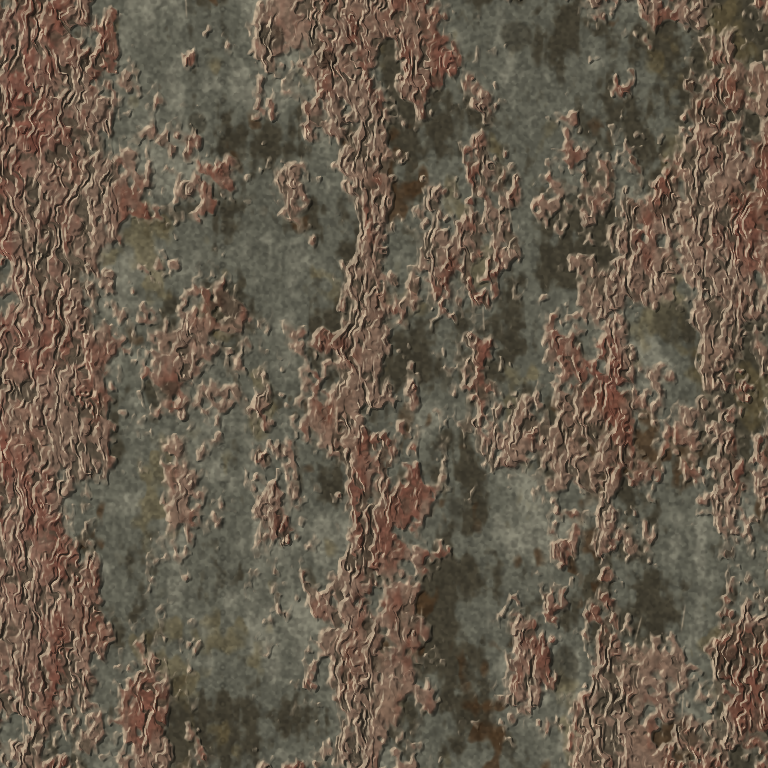
A Shadertoy shader for this texture:

```glsl
// Weathered metal panel: grey-green steel under flaking red-brown paint.
// Layered cellular noise decides where paint survives; stretched noise splits
// it into vertical fibres, and a height difference lights the lifted flakes.

const vec3 STEEL_DARK = vec3(0.250, 0.232, 0.185);
const vec3 STEEL_MID = vec3(0.362, 0.358, 0.310);
const vec3 STEEL_PALE = vec3(0.465, 0.455, 0.395);
const vec3 PAINT_DEEP = vec3(0.400, 0.275, 0.215);
const vec3 PAINT_DUSTY = vec3(0.490, 0.390, 0.325);
const vec3 PAINT_RED = vec3(0.500, 0.285, 0.240);
const vec3 FLAKE_TAN = vec3(0.740, 0.665, 0.560);
const vec3 RIM_TAN = vec3(0.490, 0.440, 0.370);
const vec3 RUST = vec3(0.260, 0.180, 0.110);
const vec3 OCHRE = vec3(0.410, 0.350, 0.220);

float hash(vec2 p) {
    vec3 q = fract(p.xyx * 0.1031);
    q += dot(q, q.yzx + 33.33);
    return fract((q.x + q.y) * q.z);
}

float bump(float x, float width) {
    return exp(-x * x / (width * width));
}

// Smooth blend of random values held by jittered cells, centred on zero
float cellular(vec2 p) {
    vec2 id = floor(p), f = p - id;
    float sum = 0.0, total = 1e-4;
    for (int y = -1; y <= 1; y++)
    for (int x = -1; x <= 1; x++) {
        vec2 o = vec2(x, y);
        float a = hash(id + o), b = hash(id + o + 57.3);
        vec2 d = o + 0.15 + 0.7 * vec2(a, b) - f;
        float w = max(0.0, 1.3 - dot(d, d));
        w *= w * w;
        sum += w * (fract(a * 7.3 + b * 13.1) - 0.5);
        total += w;
    }
    return sum / total;
}

float layered(vec2 p, int octaves, float gain) {
    float sum = 0.0, amp = 1.0;
    for (int i = 0; i < octaves; i++) {
        sum += amp * cellular(p);
        p = p * 2.07 + 17.3;
        amp *= gain;
    }
    return sum;
}

// x: height, y: paint coverage (positive is painted), z: crack strength
vec3 surface(vec2 p) {
    float patches = layered(p * vec2(9.0, 7.0) + 3.0, 5, 0.80);
    float columns = layered(vec2(p.x * 15.0, p.y * 1.6) + 40.0, 3, 0.7);
    float sides = 0.34 * smoothstep(0.16, 0.0, p.x) + 0.32 * smoothstep(0.82, 0.96, p.x);
    float seams = 0.28 * bump(p.x - 0.47, 0.03) + 0.16 * bump(p.y - 0.76, 0.07);
    float coverage = patches + 0.5 * columns + sides + seams - 0.15;

    vec2 fibre = p * vec2(135.0, 42.0) + vec2(3.0 * patches, 0.0);
    float wood = layered(fibre, 2, 0.75);
    float split = smoothstep(-0.20, 0.35, columns + 0.4 * patches + sides + seams);
    float paint = smoothstep(-0.25, 0.30, coverage);
    float crack = split * smoothstep(-0.08, -0.34, wood);
    return vec3(paint + 1.1 * wood * split * paint, coverage, crack);
}

vec3 steelColor(vec2 p) {
    float tone = layered(p * vec2(10.0, 8.0) + 90.0, 5, 0.72);
    tone += 0.35 * layered(p * vec2(70.0, 6.0) + 20.0, 2, 0.7);
    vec3 color = mix(STEEL_DARK, STEEL_MID, smoothstep(-0.38, 0.0, tone));
    return mix(color, STEEL_PALE, smoothstep(0.12, 0.6, tone));
}

vec3 paintColor(vec2 p, float crack) {
    float tone = layered(p * vec2(20.0, 9.0) + 130.0, 4, 0.75);
    vec3 color = mix(PAINT_DEEP, PAINT_DUSTY, smoothstep(-0.45, 0.05, tone));
    float redness = 0.12 + 0.4 * smoothstep(0.14, 0.0, p.x) - 0.8 * tone;
    color = mix(color, PAINT_RED, 0.7 * clamp(redness, 0.0, 1.0));
    return mix(color, STEEL_DARK, 0.7 * crack);
}

// Round stains and short pale scratches, scattered by hash
vec3 addMarks(vec3 color, vec2 p, float rough) {
    for (int i = 0; i < 14; i++) {
        float k = float(i);
        vec2 spot = p - vec2(hash(vec2(k, 3.0)), hash(vec2(k, 8.0)));
        float radius = mix(0.006, 0.018, hash(vec2(k, 12.0)));
        float stain = smoothstep(1.2, 0.7, length(spot) / radius + 1.2 * rough);
        color = mix(color, STEEL_DARK * 0.9, 0.55 * stain);
        vec2 cut = p - vec2(hash(vec2(k, 21.0)), hash(vec2(k, 34.0)));
        cut.x += cut.y * (hash(vec2(k, 42.0)) - 0.5) * 0.7;
        float scratch = bump(cut.x, 0.0013) * smoothstep(0.022, 0.008, abs(cut.y));
        color = mix(color, FLAKE_TAN, 0.5 * scratch);
    }
    return color;
}

float rivetRow(vec2 p, float x) {
    vec2 d = vec2(p.x - x, (fract(p.y * 42.0) - 0.5) / 42.0);
    return bump(length(d) - 0.003, 0.0016);
}

void mainImage(out vec4 fragColor, in vec2 fragCoord) {
    vec2 p = fragCoord / iResolution.y;
    vec3 here = surface(p);
    float slope = here.x - surface(p + vec2(-0.0021, 0.0015)).x;
    float lit = clamp(slope * 2.3, -1.0, 1.0);

    // Steel with rust and ochre stains
    vec3 color = steelColor(p);
    float stain = layered(p * vec2(11.0, 8.0) + 210.0, 4, 0.7);
    color = mix(color, RUST, 0.7 * smoothstep(0.28, 0.48, stain));
    color = mix(color, OCHRE, 0.4 * smoothstep(-0.38, -0.6, stain));

    // Surviving paint with a chalky torn rim
    float paint = smoothstep(-0.05, 0.07, here.y);
    color = mix(color, paintColor(p, here.z), 0.88 * paint);
    color = mix(color, RIM_TAN, 0.5 * bump(here.y + 0.03, 0.09));
    color = addMarks(color, p, stain);
    color *= 1.0 - 0.15 * (rivetRow(p, 0.29) + rivetRow(p, 0.83));

    // Lit flakes, their shadows and fine grit
    color = mix(color, FLAKE_TAN, 0.8 * smoothstep(0.06, 0.85, lit));
    color *= 1.0 - 0.5 * smoothstep(0.04, 0.9, -lit);
    color *= 1.0 + 0.30 * cellular(p * 240.0) + 0.16 * cellular(p * 120.0 + 9.0);
    fragColor = vec4(color, 1.0);
}
```
